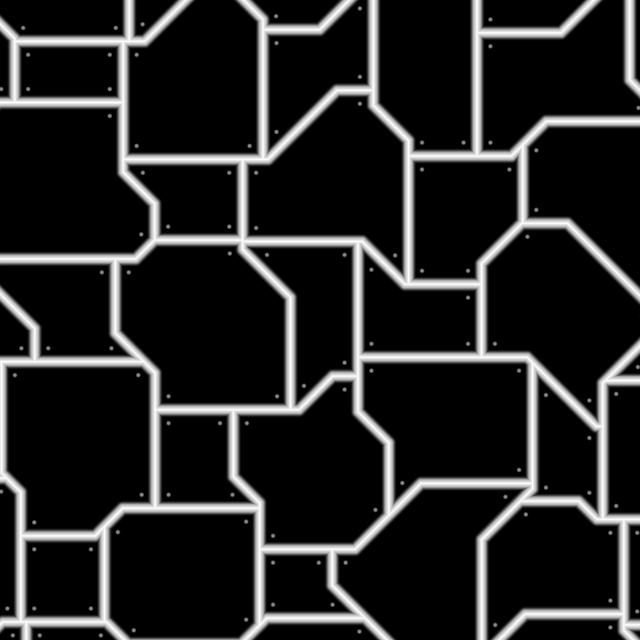
This pattern is drawn by a three.js fragment shader. Its source:

```glsl
// Glowing white channels with 45 degree bends and T junctions on black, with small dots in the corners.
varying vec2 vUv;

const float CELLS = 5.0;           // cells across the canvas
const float GLOW_RADIUS = 0.061;   // lengths below are in cells
const float DOT_INSET = 0.105;
const float DOT_RADIUS = 0.024;
const float DOT_GRAY = 0.55;

vec3 hash3(vec2 p) {
  vec3 q = fract(vec3(p.xyx) * vec3(0.1031, 0.1030, 0.0973) + 0.37);
  q += dot(q, q.yxz + 33.33);
  return fract((q.xxy + q.yzz) * q.zyx);
}

float gradientDot(vec2 corner, vec2 offset) {
  return dot(hash3(corner + 41.0).xy * 2.0 - 1.0, offset);
}

float gradientNoise(vec2 p) {
  vec2 i = floor(p), f = fract(p);
  vec2 u = f * f * (3.0 - 2.0 * f), e = vec2(0.0, 1.0);
  return mix(mix(gradientDot(i, f), gradientDot(i + e.yx, f - e.yx), u.x),
             mix(gradientDot(i + e, f - e), gradientDot(i + 1.0, f - 1.0), u.x), u.y);
}

// Bent line through a lattice node: x = signed distance, yz = its gradient.
vec3 bentWall(vec2 p, vec2 node, bool upright) {
  vec3 r = hash3(node + 17.0);
  float slope = gradientNoise(node * 0.37 + 0.23) < 0.0 ? -1.0 : 1.0;
  if (upright) slope = -slope;
  float ramp = mix(0.07, 0.33, r.z);
  vec2 q = p - node;
  if (upright) q = q.yx;
  q -= (r.xy * 2.0 - 1.0) * vec2(0.5, 0.09);
  q.x *= slope;

  // The bend is point symmetric, so only one half is measured.
  float flip = q.x + q.y < 0.0 ? -1.0 : 1.0;
  q *= flip;
  float side = q.y < clamp(q.x, -ramp, ramp) ? -flip : flip;
  vec2 toRamp = q - vec2(clamp(0.5 * (q.x + q.y), 0.0, ramp));
  vec2 toFlat = q - vec2(max(q.x, ramp), ramp);
  vec2 nearest = dot(toRamp, toRamp) < dot(toFlat, toFlat) ? toRamp : toFlat;
  float dist = max(length(nearest), 1e-5);
  vec2 normal = nearest * vec2(slope, 1.0) * flip * side / dist;
  return vec3(dist * side, upright ? normal.yx : normal);
}

// Distance to the point lying at the same inset from two walls.
float cornerDistance(vec3 a, vec3 b, float inset) {
  float k = dot(a.yz, b.yz);
  float det = 1.0 - k * k;
  if (det < 0.2) return 1.0;
  float u = a.x - inset, v = b.x - inset;
  return sqrt(max(u * u + v * v - 2.0 * u * v * k, 0.0) / det);
}

// Bright ridge at the centre, shoulder, then a soft fall to black.
float glowProfile(float dist, float radius) {
  float t = dist / radius;
  return max(1.0 - 0.65 * t, 0.0) * (1.0 - smoothstep(0.4, 1.05, t));
}

float drawCell(vec2 p, vec2 id) {
  // Alternate cells turn their four walls the other way round.
  bool odd = mod(id.x + id.y, 2.0) > 0.5;
  vec2 e = vec2(0.0, 1.0);
  vec3 bottom = bentWall(p, id + (odd ? e.yx : e.xx), false);
  vec3 right = -bentWall(p, id + (odd ? e.yy : e.yx), true);
  vec3 top = -bentWall(p, id + (odd ? e.xy : e.yy), false);
  vec3 left = bentWall(p, id + (odd ? e.xx : e.xy), true);

  float wall = min(min(bottom.x, top.x), min(left.x, right.x));
  if (wall < 0.0) return -1.0;
  float corner = min(
    min(cornerDistance(bottom, right, DOT_INSET), cornerDistance(right, top, DOT_INSET)),
    min(cornerDistance(top, left, DOT_INSET), cornerDistance(left, bottom, DOT_INSET)));
  float spot = DOT_GRAY * (1.0 - smoothstep(0.25 * DOT_RADIUS, DOT_RADIUS, corner));
  return max(glowProfile(wall, GLOW_RADIUS), spot);
}

void main() {
  vec2 p = vUv * CELLS + 20.0;
  float light = -1.0;
  // Only the cell that contains the point gives light.
  for (int y = -1; y <= 1; y++) {
    for (int x = -1; x <= 1; x++) {
      light = max(light, drawCell(p, floor(p) + vec2(float(x), float(y))));
    }
  }
  // Points caught exactly between cells lie on a wall.
  if (light < 0.0) light = 1.0;
  gl_FragColor = vec4(vec3(light), 1.0);
}
```
